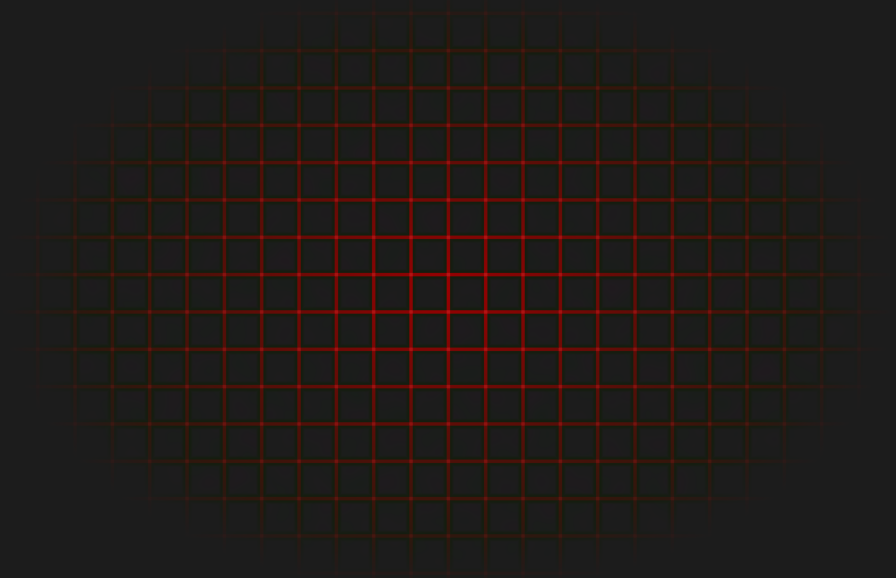
This background is drawn by a Shadertoy shader. Its source:

```glsl
#define COLUMNS 24.0
#define GRID_SHIFT vec2(0.01, 0.385)
#define LINE_HALF_WIDTH 0.046
#define HALO_WIDTH 0.17
#define FADE_RADII vec2(0.5, 0.53)
#define BASE_COLOR vec3(0.110, 0.110, 0.110)
#define HALO_COLOR vec3(0.080, 0.112, 0.058)
#define LINE_COLOR vec3(0.600, 0.000, 0.004)
#define NODE_COLOR vec3(0.720, 0.080, 0.080)
#define TINT_COLOR vec3(0.022, -0.012, 0.016)

vec2 hashGradient(vec2 cell) {
    vec2 h = vec2(dot(cell, vec2(127.1, 311.7)), dot(cell, vec2(269.5, 183.3)));
    return 2.0 * fract(sin(h) * 4375.85) - 1.0;
}

float gradientNoise(vec2 p) {
    vec2 cell = floor(p);
    vec2 f = fract(p);
    vec2 u = f * f * (3.0 - 2.0 * f);
    float a = dot(hashGradient(cell), f);
    float b = dot(hashGradient(cell + vec2(1.0, 0.0)), f - vec2(1.0, 0.0));
    float c = dot(hashGradient(cell + vec2(0.0, 1.0)), f - vec2(0.0, 1.0));
    float d = dot(hashGradient(cell + 1.0), f - 1.0);
    return mix(mix(a, b, u.x), mix(c, d, u.x), u.y);
}

void mainImage(out vec4 fragColor, in vec2 fragCoord) {
    vec2 centered = fragCoord / iResolution.xy - 0.5;
    vec2 gridPos = (fragCoord - 0.5 * iResolution.xy) * COLUMNS / iResolution.x - GRID_SHIFT;
    float pixel = COLUMNS / iResolution.x;

    // Elliptical fade from the centre
    float fade = clamp(1.0 - length(centered / FADE_RADII), 0.0, 1.0);
    float presence = smoothstep(0.0, 0.25, fade);

    // Distance to the nearest vertical and horizontal line
    vec2 lineDist = abs(fract(gridPos + 0.5) - 0.5);
    float nearest = min(lineDist.x, lineDist.y);
    float softness = 0.75 * pixel;
    vec2 coverage = 1.0 - smoothstep(LINE_HALF_WIDTH - softness,
                                     LINE_HALF_WIDTH + softness, lineDist);
    float line = max(coverage.x, coverage.y);
    float node = coverage.x * coverage.y;

    // Faint colour mottling inside the cells
    float mottle = gradientNoise(gridPos * 1.7);
    vec3 color = BASE_COLOR + TINT_COLOR * mottle * presence;

    // Dark halo, then the lines and their brighter crossings
    float halo = 1.0 - smoothstep(0.4 * HALO_WIDTH, HALO_WIDTH, nearest);
    color = mix(color, HALO_COLOR, halo * presence);
    color = mix(color, LINE_COLOR, line * fade);
    color = mix(color, NODE_COLOR, node * fade);

    fragColor = vec4(color, 1.0);
}
```
